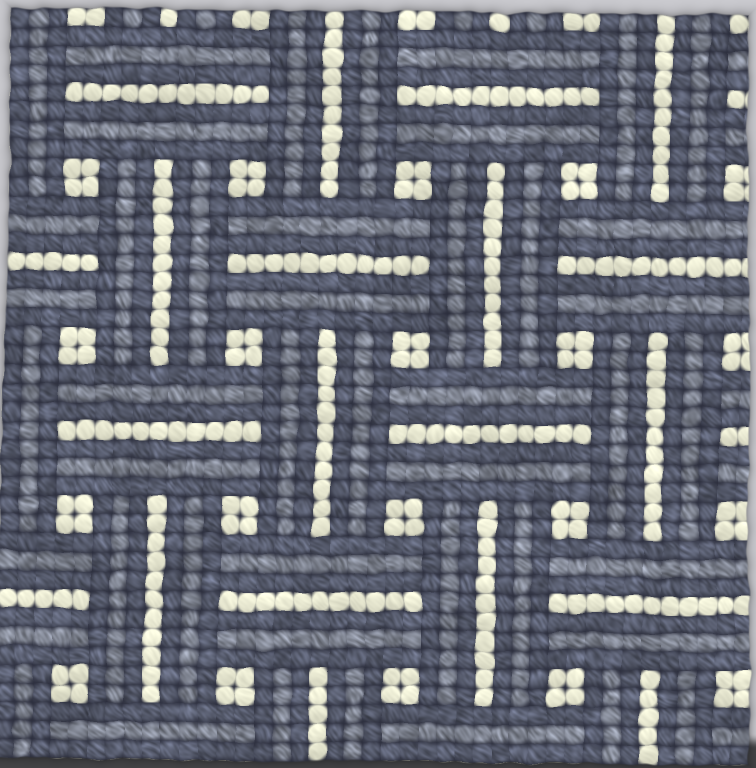
A WebGL 1 fragment shader for this pattern:

```glsl
precision highp float;
// A stitched wool basketweave: every stitch is a shaded bead on a slightly skewed grid.
// A 9 x 9 stitch cell holds a 2 x 2 cream knot and a 7-wide striped band that turns
// by a quarter in alternate cells; noise bends the rows and adds fibres to the yarn.

uniform vec2 u_resolution;

const float CELL = 9.0;                          // stitches per repeat
const float KNOT = 2.0;                          // stitches per knot side
const vec2 STITCHES = vec2(41.09, 40.96);        // stitches over the canvas
const vec2 SKEW = vec2(1.0, -0.40);              // drift of columns and rows
const vec2 START = vec2(-3.69, -8.41);           // grid position of the top left corner
const vec4 CLOTH = vec4(-3.0, -8.0, 37.0, 32.0); // left, top, right, bottom
const float BEND = 0.22;                         // wander of the rows
const float RAGGED = 0.20;                       // unevenness of single stitches
const vec3 SLATE = vec3(0.345, 0.365, 0.435);
const vec3 MIST = vec3(0.495, 0.515, 0.565);
const vec3 CREAM = vec3(0.91, 0.91, 0.82);
const vec3 GROOVE = vec3(0.18, 0.19, 0.25);
const vec3 PAPER = vec3(0.80, 0.80, 0.82);
const vec3 TABLE = vec3(0.27, 0.27, 0.28);

vec2 hash2(vec2 p) {
  vec3 h = fract(p.xyx * vec3(0.1031, 0.1030, 0.0973));
  h += dot(h, h.yzx + 33.33);
  return fract((h.xx + h.yz) * h.zy);
}

float cornerSlope(vec2 corner, vec2 offset) {
  return dot(hash2(corner) * 2.0 - 1.0, offset);
}

float gradientNoise(vec2 p) {
  vec2 i = floor(p), f = fract(p);
  vec2 w = f * f * f * (f * (f * 6.0 - 15.0) + 10.0);
  vec2 e = vec2(1.0, 0.0);
  float low = mix(cornerSlope(i, f), cornerSlope(i + e, f - e), w.x);
  float high = mix(cornerSlope(i + e.yx, f - e.yx), cornerSlope(i + 1.0, f - 1.0), w.x);
  return mix(low, high, w.y);
}

// x: yarn (0 slate, 1 mist, 2 cream), y: 1 where the stripes run across
vec2 weave(vec2 id) {
  vec2 cell = floor((id + 0.5) / CELL);
  vec2 k = id - cell * CELL;
  bool bandX = k.x > KNOT - 0.5;
  bool bandY = k.y > KNOT - 0.5;
  if (!bandX && !bandY) return vec2(2.0, 0.0);
  bool across = bandY;
  if (bandX && bandY) across = mod(cell.x + cell.y, 2.0) > 0.5;
  float off = abs((across ? k.y : k.x) - 0.5 * (CELL + KNOT - 1.0));
  float yarn = off < 0.5 ? 2.0 : (abs(off - 2.0) < 0.5 ? 1.0 : 0.0);
  return vec2(yarn, across ? 1.0 : 0.0);
}

vec3 stitch(vec2 id, vec2 q) {
  vec2 kind = weave(id);
  vec2 rnd = hash2(id + 71.0);
  bool cream = kind.x > 1.5;
  vec3 yarn = cream ? CREAM : (kind.x > 0.5 ? MIST : SLATE);

  // Twisted fibres, slanted a little differently in each stitch
  float slant = 0.75 + 0.7 * (rnd.x - 0.5);
  vec2 along = vec2(cos(slant), sin(slant));
  vec2 thread = vec2(dot(q, along) * 1.6, dot(q, vec2(-along.y, along.x)) * 5.0);
  float fibre = gradientNoise(thread + rnd * 90.0 + id * 3.0);
  yarn *= 1.0 + fibre * (cream ? 0.10 : 0.55);
  yarn *= 1.0 + (rnd.y - 0.5) * (cream ? 0.06 : 0.18);

  // Round bead, joined sideways into cord where the yarn is blue
  vec2 shape = cream ? vec2(1.0) : vec2(mix(0.86, 0.62, kind.y), 1.0);
  float d = length(q * shape) * (0.96 + 0.10 * rnd.x);
  float shadow = cream ? smoothstep(0.42, 0.72, d) : smoothstep(0.25, 0.68, d);
  yarn *= 1.0 - 0.14 * q.y;
  return mix(yarn, GROOVE, shadow);
}

vec3 scene(vec2 uv) {
  vec2 s = uv * STITCHES + uv.yx * SKEW + START;
  vec2 bend = vec2(gradientNoise(s * 0.13 + 40.0), gradientNoise(s * 0.13 + 80.0));
  vec2 rag = vec2(gradientNoise(s * 0.9 + 20.0), gradientNoise(s * 0.9 + 60.0));
  s += bend * BEND + rag * RAGGED;

  // Distance inside the cloth; its right side keeps level with the canvas
  vec2 lower = s - CLOTH.xy;
  vec2 upper = CLOTH.zw - s + vec2(uv.y, 0.0);
  float inside = min(min(lower.x, lower.y), min(upper.x, upper.y));
  vec3 ground = mix(PAPER, TABLE, smoothstep(0.955, 0.975, uv.y));
  ground *= 1.0 - 0.3 * exp(4.0 * min(inside, 0.0));

  vec3 cloth = stitch(floor(s), fract(s) - 0.5);
  cloth *= 1.0 + 0.10 * gradientNoise(s * 0.22);
  return mix(ground, cloth, smoothstep(-0.06, 0.06, inside));
}

void main() {
  // Four samples per pixel; y runs down from the top
  vec3 sum = vec3(0.0);
  for (int j = 0; j < 2; j++) {
    for (int i = 0; i < 2; i++) {
      vec2 p = gl_FragCoord.xy + vec2(float(i), float(j)) * 0.5 - 0.25;
      vec2 uv = p / u_resolution;
      sum += scene(vec2(uv.x, 1.0 - uv.y));
    }
  }
  gl_FragColor = vec4(sum * 0.25, 1.0);
}
```
